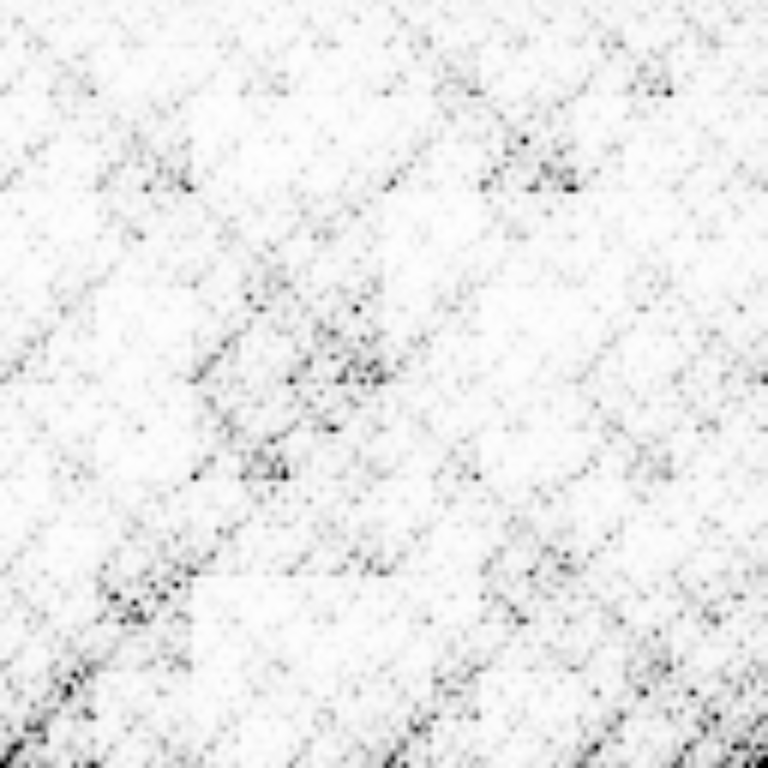
Reproduce this texture procedurally as a WebGL 2 fragment shader.

```glsl
#version 300 es
precision highp float;
// Draws a soft grey fractal density map: nested quadrants weighted by a four-state chain.

uniform vec2 u_resolution;
out vec4 fragColor;

const int LEVELS = 7;            // subdivisions; the grid has 2^LEVELS cells per side
const float MEAN_INK = 0.076;    // average darkness
const float GRAIN = 1.6;         // strength of the per-cell irregularity
const float GRAIN_GAIN = 0.92;   // keeps the average steady under grain
const vec3 PAPER = vec3(1.0);
const vec3 INK = vec3(0.0);

// Quadrant order: lower left, lower right, upper left, upper right.
const vec4 START = vec4(1.15, 1.20, 0.85, 0.80);

// One column per parent quadrant, holding the weights of its four children.
const mat4 FOLLOW = mat4(
    1.58, 0.57, 0.62, 1.23,
    0.98, 1.57, 0.72, 0.74,
    0.78, 1.66, 0.98, 0.58,
    0.75, 0.85, 1.35, 1.05);

// Unit gradient from an integer lattice point
vec2 gradient(ivec2 p) {
    uint h = uint(p.x) * 1597u + uint(p.y) * 51749u + 977u;
    h = (h ^ (h >> 15)) * 739391u;
    h = (h ^ (h >> 13)) * 668265u;
    h ^= h >> 16;
    float angle = float(h & 65535u) / 65536.0 * 6.28319;
    return vec2(cos(angle), sin(angle));
}

float gradientNoise(vec2 p) {
    ivec2 i = ivec2(floor(p));
    vec2 f = fract(p);
    vec2 s = f * f * f * (f * (f * 6.0 - 15.0) + 10.0);
    float a = dot(gradient(i), f);
    float b = dot(gradient(i + ivec2(1, 0)), f - vec2(1, 0));
    float c = dot(gradient(i + ivec2(0, 1)), f - vec2(0, 1));
    float d = dot(gradient(i + ivec2(1, 1)), f - vec2(1, 1));
    return mix(mix(a, b, s.x), mix(c, d, s.x), s.y);
}

// Product of the weights met on the way from the whole down to one cell
float chainWeight(ivec2 cell) {
    float weight = 1.0;
    int parent = 0;
    for (int level = 0; level < LEVELS; level++) {
        ivec2 side = (cell >> (LEVELS - 1 - level)) & 1;
        int child = side.x + 2 * side.y;
        weight *= level == 0 ? START[child] : FOLLOW[parent][child];
        parent = child;
    }
    return weight;
}

float cellInk(ivec2 cell) {
    cell = clamp(cell, ivec2(0), ivec2((1 << LEVELS) - 1));
    float grain = exp(GRAIN * gradientNoise(vec2(cell) + 0.5));
    return min(MEAN_INK * GRAIN_GAIN * grain * chainWeight(cell), 1.0);
}

void main() {
    vec2 uv = gl_FragCoord.xy / u_resolution;

    // Blend the four nearest cell centres
    vec2 p = uv * float(1 << LEVELS) - 0.5;
    ivec2 cell = ivec2(floor(p));
    vec2 f = fract(p);
    float lower = mix(cellInk(cell), cellInk(cell + ivec2(1, 0)), f.x);
    float upper = mix(cellInk(cell + ivec2(0, 1)), cellInk(cell + ivec2(1, 1)), f.x);

    fragColor = vec4(mix(PAPER, INK, mix(lower, upper, f.y)), 1.0);
}
```
